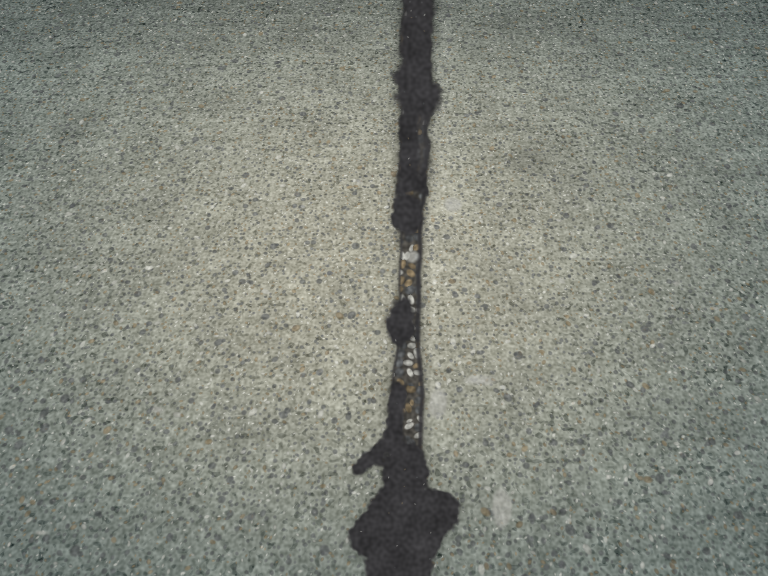
Give the GLSL for this texture, as a WebGL 2 fragment shader.

```glsl
#version 300 es
precision highp float;
// Weathered concrete slabs with a gravel-filled joint patched by black tar.

#define WARM vec3(0.668, 0.662, 0.598)
#define COOL vec3(0.432, 0.472, 0.452)
#define TAR vec3(0.215, 0.212, 0.218)
#define PALE vec3(0.72, 0.72, 0.69)
#define LIGHT_CENTRE vec2(0.64, 0.53)
#define HORIZON 2.2
#define GRAIN 0.16
#define PITS 0.15
#define BRUSH 0.06
#define EDGE_WOBBLE 0.009

uniform vec2 u_resolution;
out vec4 outColor;

// Tar blobs and pale stones: centre.xy, radii.zw.
const vec4 BLOBS[9] = vec4[9](
  vec4(.727, .831, .039, .029), vec4(.711, .868, .027, .022),
  vec4(.707, .628, .026, .034), vec4(.697, .439, .024, .041),
  vec4(.704, .180, .039, .052), vec4(.698, .078, .070, .080),
  vec4(.758, .112, .042, .036), vec4(.645, .068, .038, .036),
  vec4(.695, .005, .054, .045));
const vec4 STONES[9] = vec4[9](
  vec4(.760, .299, .016, .025), vec4(.871, .118, .016, .034),
  vec4(.833, .340, .024, .008), vec4(.785, .644, .014, .011),
  vec4(.622, .685, .006, .004), vec4(.274, .287, .008, .006),
  vec4(1.174, .507, .006, .005), vec4(.072, .073, .009, .005),
  vec4(.715, .554, .011, .008));

vec2 hash2(vec2 p) {
  vec3 q = fract(p.xyx * vec3(.1031, .1030, .0973));
  q += dot(q, q.yzx + 33.33);
  return fract((q.xx + q.yz) * q.zy);
}

float corner(vec2 cell, vec2 f) {
  float a = 6.2832 * hash2(cell).x;
  return dot(vec2(cos(a), sin(a)), f);
}

float gradientNoise(vec2 p) {
  vec2 i = floor(p), f = p - i, u = f * f * (3. - 2. * f), e = vec2(1, 0);
  return mix(mix(corner(i, f), corner(i + e, f - e), u.x),
             mix(corner(i + e.yx, f - e.yx), corner(i + 1., f - 1.), u.x), u.y);
}

float ellipse(vec2 p, vec4 e) {
  return (length((p - e.xy) / e.zw) - 1.) * min(e.z, e.w);
}

float capsule(vec2 p, vec2 a, vec2 b, float r) {
  vec2 d = b - a;
  return length(p - a - d * clamp(dot(p - a, d) / dot(d, d), 0., 1.)) - r;
}

float blend(float a, float b, float k) {
  float h = max(k - abs(a - b), 0.) / k;
  return min(a, b) - h * h * k * .25;
}

float cover(float d, float soft) { return 1. - smoothstep(-soft, soft, d); }

// Scattered rounded stones: colour in rgb, coverage in a.
vec4 pebbles(vec2 p, float density, float size, float soft) {
  vec4 result = vec4(0);
  for (int j = -1; j <= 1; j++)
  for (int i = -1; i <= 1; i++) {
    vec2 id = floor(p) + vec2(i, j), h = hash2(id), k = hash2(id + 37.);
    vec2 d = p - id - .2 - .6 * h;
    float a = 6.2832 * k.y;
    d = mat2(cos(a), sin(a), -sin(a), cos(a)) * d;
    d.y *= 1. + .7 * k.x;
    float m = cover(length(d) - size * (.6 + .6 * h.y), soft);
    m *= step(hash2(id + 91.).x, density);
    vec3 c = mix(vec3(.33, .34, .345), vec3(.50, .44, .34), step(.5, k.x));
    c = mix(c, PALE, step(.74, k.x)) * (.9 + .25 * k.y);
    c *= 1.03 - .15 * dot(d, d) / (size * size);
    if (m > result.a) result = vec4(c, m);
  }
  return result;
}

void main() {
  float px = 1. / u_resolution.y;
  vec2 p = gl_FragCoord.xy * px;
  float depth = 1.7 / (HORIZON - p.y);
  vec2 g = vec2((p.x - .7) * depth, 2. * depth);

  // Broad light, stains and brushed grain
  float fall = length((p - LIGHT_CENTRE) * vec2(.90, 1.15));
  vec3 col = mix(WARM, COOL, smoothstep(.06, .86, fall));
  col *= 1. - .11 * smoothstep(.86, 1., p.y);
  col *= 1. + .04 * gradientNoise(g * 5.) + .10 * gradientNoise(g * 14.);
  float grain = gradientNoise(g * 125.) + gradientNoise(g * 210. + 7.)
              + .5 * gradientNoise(g * 55. + 3.);
  float brush = gradientNoise(vec2(g.x * 7., g.y * 62.));
  col += GRAIN * grain * (.45 + .5 * col.g) + BRUSH * brush * (.4 + .6 * p.y);
  col *= 1. - .14 * cover(ellipse(p, vec4(.92, .722, .035, .026)), .02);

  // Sparse sharp pits, clustered in patches
  float patches = .75 + .8 * gradientNoise(g * 11. + 9.);
  float pit = smoothstep(.18, .42, gradientNoise(g * vec2(90., 105.) + 31.))
            + .7 * smoothstep(.2, .45, gradientNoise(g * 160. + 63.));
  col -= PITS * patches * pit * vec3(1., .98, .92);

  // Aggregate in four sizes
  for (int i = 0; i < 4; i++) {
    float n = float(i), scale = 125. / pow(1.45, n);
    vec4 s = pebbles(g * scale + 17. * n, .42 - .11 * n, .27, .03 + .8 * scale * px);
    col = mix(col, s.rgb * (1.18 - .35 * fall) + .05 * grain, s.a * .62);
  }

  // Joint outline with worn lips
  vec2 wobble = vec2(gradientNoise(p * 24.), gradientNoise(p * 24. + 50.));
  wobble += .5 * vec2(gradientNoise(p * 65.), gradientNoise(p * 65. + 20.));
  vec2 q = p + EDGE_WOBBLE * wobble;
  float axis = mix(p.x, q.x, .3 + .5 * smoothstep(.58, .70, p.y)) - (.698 + .027 * p.y);
  float halfWidth = .019 + .007 * smoothstep(.60, .72, p.y)
                  + .010 * (1. - smoothstep(.30, .42, p.y));
  float joint = max(abs(axis) - halfWidth, .17 - p.y);
  float lip = (axis - halfWidth - .020) / .018;
  col += .04 * exp(-lip * lip) * smoothstep(.2, .35, p.y);
  col *= 1. - .30 * exp(-max(joint, 0.) * 150.);

  // Gravel bed and dark grooves along both walls
  vec4 gravel = pebbles(p * 64., 1., .52, .05 + 64. * px);
  vec3 bed = mix(vec3(.31, .30, .28), gravel.rgb * 1.05, gravel.a * .85);
  bed *= 1. + .4 * gradientNoise(p * 150.);
  float wall = axis > 0. ? -.007 : -.003;
  bed = mix(bed, TAR, .85 * smoothstep(wall - .003, wall + .003, joint));
  col = mix(col, bed, cover(joint, .0015 + px));

  // Pale stones
  for (int i = 0; i < 9; i++) {
    float d = ellipse(p + .6 * EDGE_WOBBLE * wobble, STONES[i]);
    vec3 stone = PALE * (1. - .16 * fall + .12 * gradientNoise(p * 60.)) + .05 * grain;
    col = mix(col, stone, .72 * cover(d, .002 + px));
  }

  // Tar: upper seam, lower strip with a side finger, then blobs
  float tar = max(abs(axis) - halfWidth, .665 - q.y);
  vec2 b = mix(p, q, .6);
  tar = min(tar, capsule(b, vec2(.690, .325), vec2(.685, .240), .014));
  tar = blend(tar, capsule(b, vec2(.682, .245), vec2(.625, .187), .012), .012);
  for (int i = 0; i < 9; i++) tar = blend(tar, ellipse(b, BLOBS[i]), i < 4 ? .008 : .022);
  tar += .004 * gradientNoise(p * 110.) + .006 * gradientNoise(p * 48. + 5.);
  vec3 tarCol = TAR * (1. + .28 * gradientNoise(p * 130.) + .25 * gradientNoise(p * 28.));
  float streak = smoothstep(.005, .014, axis) * smoothstep(.68, .74, p.y)
               * (1. - smoothstep(.77, .81, p.y));
  tarCol = mix(tarCol, bed * .9 + .04, .6 * streak);
  vec4 grit = pebbles(p * 85., .09, .16, 85. * px);
  tarCol = mix(tarCol, grit.rgb, .4 * grit.a);
  col *= 1. - .18 * exp(-max(tar, 0.) * 170.);
  col = mix(col, tarCol, cover(tar, .0018 + .002 * smoothstep(.5, 1., p.y) + px));

  outColor = vec4(clamp(col, 0., 1.), 1.);
}
```
